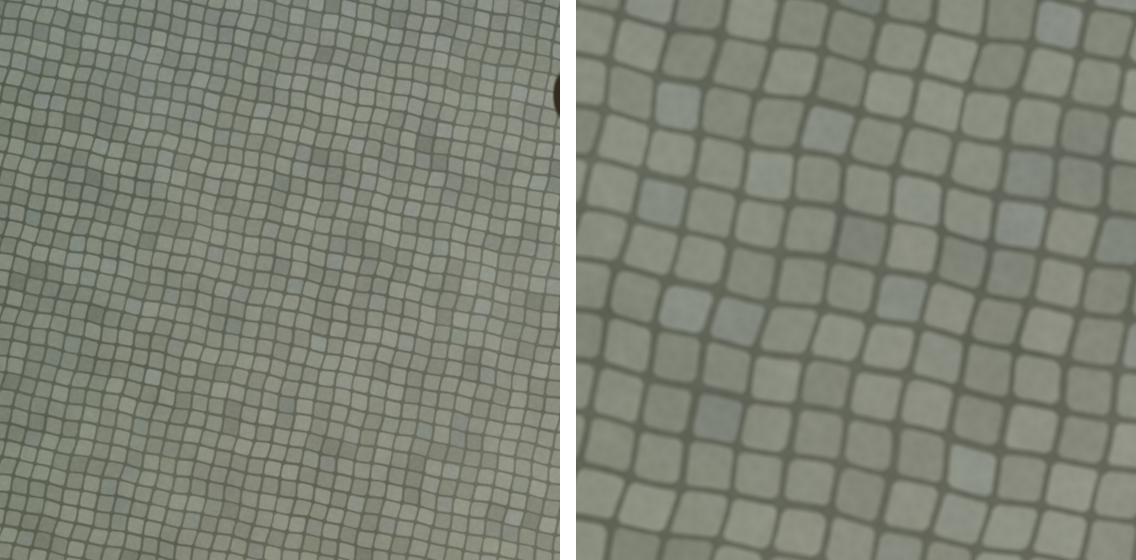
Left: the whole. Right: its middle third, enlarged.
This texture is drawn by a three.js fragment shader. Its source:

```glsl
#define COLUMNS 32.5
#define ROWS 33.0
#define ANCHOR vec2(0.366, 0.611)
#define LEAN_LEFT 0.24
#define LEAN_RIGHT 0.17
#define ROW_SLOPE 0.20
#define TILE_HALF 0.435
#define CORNER 0.13
#define SOFTNESS 0.075
#define TILE_COLOR vec3(0.535, 0.548, 0.494)
#define GROUT_COLOR vec3(0.365, 0.378, 0.325)
#define TILE_VARIATION 0.055

varying vec2 vUv;

vec2 hash2(vec2 p) {
  vec3 q = fract(vec3(p.xyx) * vec3(0.1031, 0.1030, 0.0973));
  q += dot(q, q.yzx + 33.33);
  return fract((q.xx + q.yz) * q.zy);
}

// Distance to the nearest scattered point
float cellular(vec2 p) {
  vec2 id = floor(p);
  vec2 f = fract(p);
  float nearest = 1.5;
  for (int y = -1; y <= 1; y++) {
    for (int x = -1; x <= 1; x++) {
      vec2 o = vec2(float(x), float(y));
      nearest = min(nearest, length(o + hash2(id + o + 50.0) - f));
    }
  }
  return nearest;
}

// Slow smooth variation, about -1 to 1
float drift(vec2 p) {
  float sum = 0.0;
  float amp = 0.5;
  for (int i = 0; i < 4; i++) {
    sum += amp * sin(p.x + 1.7 * sin(p.y)) * cos(p.y * 1.1 + sin(p.x * 0.8));
    p = mat2(1.5, 1.1, -1.1, 1.5) * p + 2.3;
    amp *= 0.55;
  }
  return sum;
}

float roundedBox(vec2 p, vec2 halfSize, float radius) {
  vec2 q = abs(p) - halfSize + radius;
  return length(max(q, 0.0)) + min(max(q.x, q.y), 0.0) - radius;
}

// Sheared grid with slightly wavering joints
vec2 gridCoord(vec2 uv) {
  vec2 q = uv - ANCHOR;
  float lean = mix(LEAN_LEFT, LEAN_RIGHT, uv.x);
  vec2 g = vec2(q.x - lean * q.y, q.y + ROW_SLOPE * q.x);
  g *= vec2(COLUMNS, ROWS);
  vec2 waver = 0.05 * sin(g.yx * vec2(1.3, 1.1) + 2.0 * sin(g * 0.37));
  return g + waver + 0.025 * sin(g.yx * 2.9 + g * 0.6) + 0.5;
}

void main() {
  vec2 grid = gridCoord(vUv);
  vec2 id = floor(grid);
  vec2 rnd = hash2(id + 200.0);
  vec2 rnd2 = hash2(id + 317.0);

  // Tile outline with small irregularities
  vec2 local = fract(grid) - 0.5 + (rnd2 - 0.5) * 0.035;
  vec2 halfSize = vec2(TILE_HALF) + (rnd - 0.5) * 0.03;
  float edge = roundedBox(local, halfSize, CORNER + 0.06 * rnd2.x);
  float grout = smoothstep(-SOFTNESS, SOFTNESS, edge);

  // Worn joints vary in depth
  float wear = drift(vUv * 9.0 + 4.0);
  grout *= clamp(0.87 + 0.16 * wear + 0.08 * (vUv.y - vUv.x), 0.6, 1.0);

  // Tile tone, mottling and occasional dull tiles
  vec3 tile = TILE_COLOR + (rnd.x - 0.5) * TILE_VARIATION;
  tile -= 0.035 * step(0.93, rnd.y);
  tile += vec3(-0.008, 0.0, 0.016) * smoothstep(0.75, 1.0, rnd2.y);
  tile += 0.012 * drift(grid * 4.0);
  vec3 color = mix(tile, GROUT_COLOR, grout);

  // Broad light, cool at the top and warm at the bottom
  color += 0.016 * drift(vUv * 5.0 + 1.0) + 0.035 * (vUv.x - 0.5);
  color += vec3(-0.012, 0.0, 0.014) * (vUv.y - 0.45);
  color += vec3(-0.012, 0.002, -0.002) * (1.0 - smoothstep(0.0, 0.6, vUv.x));

  // Faint stains and surface grain
  float stain = 1.0 - smoothstep(0.05, 0.45, cellular(vUv * 8.0));
  color -= vec3(0.016, 0.018, 0.012) * stain;
  color += 0.025 * (cellular(vUv * 130.0) - 0.5);

  // Dark mark at the right border
  float mark = length((vUv - vec2(1.004, 0.83)) / vec2(0.018, 0.045));
  color = mix(color, vec3(0.20, 0.17, 0.12), 1.0 - smoothstep(0.7, 1.05, mark));

  gl_FragColor = vec4(color, 1.0);
}
```
